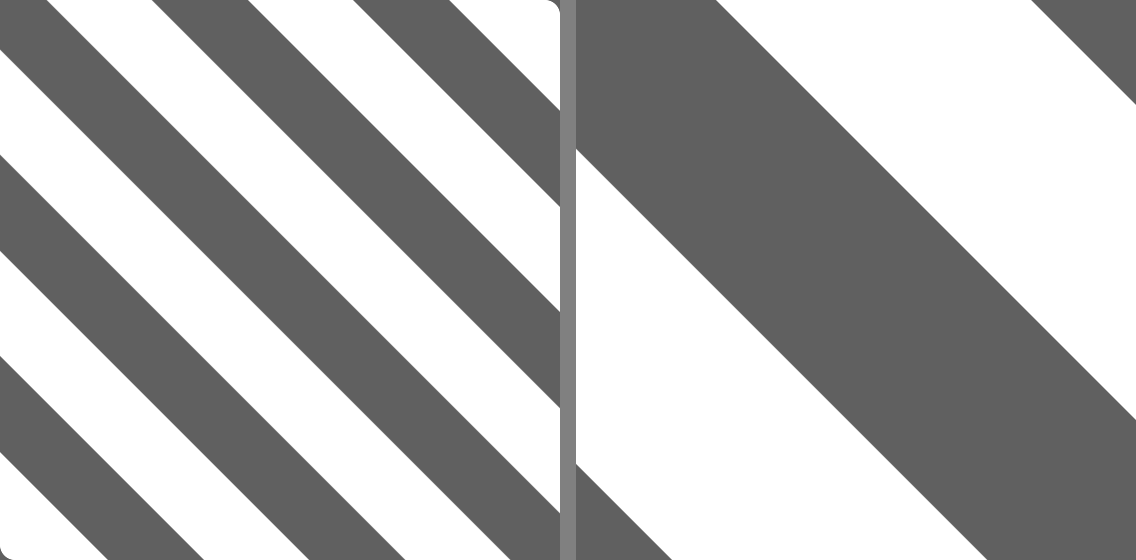
Left, the full canvas; right, a detail of the centre.
Reproduce this pattern procedurally as a WebGL 2 fragment shader.

```glsl
#version 300 es
precision highp float;

uniform vec2 u_resolution;
out vec4 fragColor;

// Signed distance to a diagonal band, negative inside
float stripeDistance(vec2 p) {
    float period = 0.3594;
    float across = p.x + p.y - 1.0 + 0.0026;
    float offset = abs(mod(across + 0.5 * period, period) - 0.5 * period);
    return (offset - 0.0859) * 0.7071;
}

// Signed distance to a rounded box centred on the origin
float roundedBox(vec2 p, vec2 halfSize, float radius) {
    vec2 q = abs(p) - halfSize + radius;
    return length(max(q, 0.0)) + min(max(q.x, q.y), 0.0) - radius;
}

void main() {
    vec2 uv = gl_FragCoord.xy / u_resolution;
    float pixel = 1.0 / min(u_resolution.x, u_resolution.y);
    vec3 white = vec3(1.0);
    vec3 gray = vec3(0.376);

    // Diagonal stripes falling to the right
    float stripe = 1.0 - smoothstep(-0.75 * pixel, 0.75 * pixel, stripeDistance(uv));
    vec3 color = mix(white, gray, stripe);

    // Rounded corners of the panel
    float panel = roundedBox(uv - 0.5, vec2(0.5), 0.027);
    color = mix(color, gray, smoothstep(-0.5 * pixel, 0.5 * pixel, panel));

    fragColor = vec4(color, 1.0);
}
```
